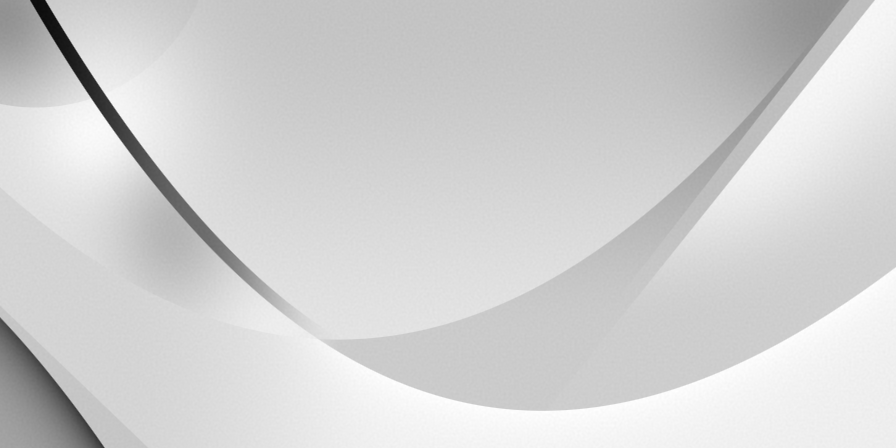
A Shadertoy shader for this background:

```glsl
// Abstract monochrome background: two sweeping bowl curves, a dark tapering
// ribbon, a diagonal fold and a shaded corner. Edges are signed functions,
// tones are gradients with soft elliptical glows, finished with fine grain.

// Curves: vertex, then quadratic and cubic coefficients (unit = canvas height)
const vec2  INNER_VERTEX = vec2(0.755, 0.242);
const float INNER_BEND   = 0.597;
const vec2  OUTER_VERTEX = vec2(1.211, 0.083);
const float OUTER_BEND   = 0.591;
const float OUTER_SKEW   = 0.0958;

// Diagonal fold: x at the top of the canvas and horizontal run per height
const float FOLD_LEFT_TOP  = 1.896;
const float FOLD_LEFT_RUN  = 0.775;
const float FOLD_RIGHT_TOP = 1.953;
const float FOLD_RIGHT_RUN = 0.80;

// Faint disc behind the top left
const vec2  DISC_CENTER = vec2(0.08, 1.156);
const float DISC_RADIUS = 0.396;

// Tones
const float BOWL_TOP    = 0.765;
const float BOWL_BOTTOM = 0.89;
const float BAND_LIGHT  = 0.795;
const float BAND_DARK   = 0.58;
const float FOLD_TONE   = 0.745;
const float LEFT_TONE   = 0.87;
const float LOWER_LEFT  = 0.83;
const float LOWER_RIGHT = 0.93;

const float GRAIN_SCALE  = 170.0;
const float GRAIN_AMOUNT = 0.022;

// Antialiased coverage of the side where d is positive
float cover(float d) {
    return clamp(d / max(fwidth(d), 1e-5) + 0.5, 0.0, 1.0);
}

float glow(vec2 p, vec2 center, vec2 radius) {
    vec2 q = (p - center) / radius;
    return exp(-dot(q, q));
}

vec2 hashGradient(vec2 cell) {
    vec3 h = fract(vec3(cell.xyx) * vec3(0.1031, 0.1030, 0.0973));
    h += dot(h, h.yzx + 33.33);
    return 2.0 * fract((h.xx + h.yz) * h.zy) - 1.0;
}

float gradientNoise(vec2 p) {
    vec2 i = floor(p), f = fract(p);
    vec2 u = f * f * (3.0 - 2.0 * f);
    vec2 e = vec2(1.0, 0.0);
    float a = dot(hashGradient(i), f);
    float b = dot(hashGradient(i + e.xy), f - e.xy);
    float c = dot(hashGradient(i + e.yx), f - e.yx);
    float d = dot(hashGradient(i + e.xx), f - e.xx);
    return mix(mix(a, b, u.x), mix(c, d, u.x), u.y);
}

// Upper bowl, grey band and diagonal fold above the outer curve
float upperTone(vec2 p, float inner, float disc) {
    float bowl = mix(BOWL_BOTTOM, BOWL_TOP, smoothstep(0.2, 1.0, p.y));
    bowl += 0.17 * glow(p, vec2(0.23, 0.77), vec2(0.22, 0.23));
    bowl -= 0.20 * glow(p, vec2(1.86, 0.98), vec2(0.27, 0.28));
    bowl -= 0.02 * disc;

    float band = mix(BAND_LIGHT, BAND_DARK, smoothstep(0.25, 0.9, p.y));
    float tone = mix(band, bowl, cover(inner));

    float foldLeft  = p.x - FOLD_LEFT_TOP  + FOLD_LEFT_RUN  * (1.0 - p.y);
    float foldRight = p.x - FOLD_RIGHT_TOP + FOLD_RIGHT_RUN * (1.0 - p.y);
    float strip = mix(BAND_LIGHT, FOLD_TONE, smoothstep(0.3, 0.6, p.y));
    float panel = 0.805 + 0.13 * exp(-foldRight * foldRight / 0.07)
                * smoothstep(0.27, 0.65, p.y);
    panel += 0.03 * smoothstep(0.4, 0.9, p.y);
    tone = mix(tone, strip, cover(foldLeft) * smoothstep(0.28, 0.42, p.y));
    return mix(tone, panel, cover(foldRight));
}

// Lit surface to the left of and below the outer curve
float lowerTone(vec2 p, float inner, float outer, float disc) {
    float left = LEFT_TONE;
    left += 0.11 * glow(p, vec2(0.22, 0.70), vec2(0.14, 0.13));
    left -= 0.16 * glow(p, vec2(0.39, 0.49), vec2(0.13, 0.17));
    left += 0.06 * glow(p, vec2(0.63, 0.27), vec2(0.16, 0.12));
    left -= disc * (0.03 + 0.27 * glow(p, vec2(0.0, 0.97), vec2(0.17, 0.17)));

    float low = mix(LOWER_LEFT, LOWER_RIGHT, smoothstep(0.25, 0.9, p.x));
    low += 0.06 * exp(outer / 0.10) * smoothstep(0.5, 0.8, p.x);
    float tone = mix(low, left, cover(inner) * (1.0 - smoothstep(0.65, 0.78, p.x)));

    // Shaded corner with its pale rim
    float rim = 0.318 - 0.96 * p.x - p.y;
    float corner = 0.2917 - p.x * (1.05 + 0.845 * p.x) - p.y;
    float shade = mix(0.66, 0.20 + 0.25 * p.y, exp(-max(corner, 0.0) / 0.09));
    tone = mix(tone, 0.775, cover(rim));
    return mix(tone, shade, cover(corner));
}

void mainImage(out vec4 fragColor, in vec2 fragCoord) {
    vec2 p = fragCoord / iResolution.y;

    // Heights above the two curves
    vec2 a = p - INNER_VERTEX, b = p - OUTER_VERTEX;
    float inner = a.y - INNER_BEND * a.x * a.x;
    float outer = b.y - b.x * b.x * (OUTER_BEND - OUTER_SKEW * b.x);
    float disc = cover(DISC_RADIUS - length(p - DISC_CENTER));

    float tone = upperTone(p, inner, disc);

    // Ribbon resting on the outer curve, black at the top and fading out
    float thickness = mix(0.058, 0.032, smoothstep(0.05, 0.75, p.x));
    float ribbon = mix(0.05, 0.42, smoothstep(0.06, 0.46, p.x));
    ribbon = mix(ribbon, 0.86, smoothstep(0.44, 0.72, p.x));
    float ribbonMask = cover(thickness - outer) * (1.0 - smoothstep(0.68, 0.77, p.x));
    tone = mix(tone, ribbon, ribbonMask);

    tone = mix(lowerTone(p, inner, outer, disc), tone, cover(outer));
    tone += GRAIN_AMOUNT * gradientNoise(p * GRAIN_SCALE);
    fragColor = vec4(vec3(clamp(tone, 0.0, 1.0)), 1.0);
}
```
